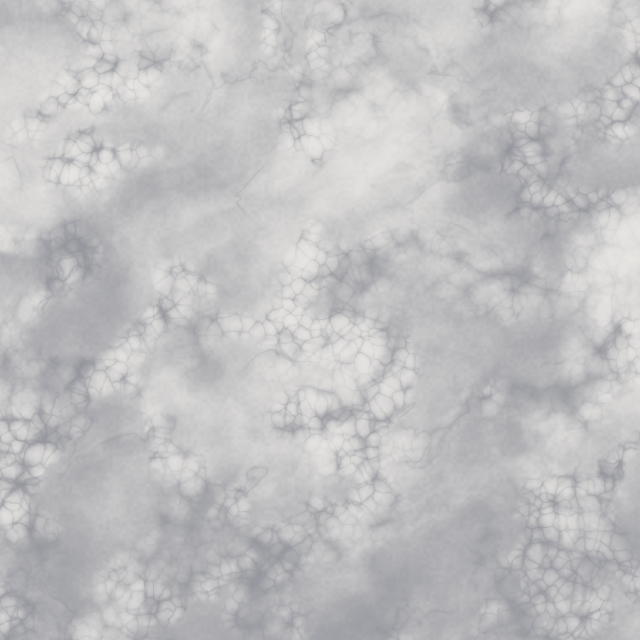
Write a WebGL 1 fragment shader that draws this texture.

```glsl
precision highp float;
uniform vec2 u_resolution;

vec2 hash2(vec2 p) {
  vec3 q = fract(vec3(p.xyx) * vec3(0.1031, 0.1030, 0.0973));
  q += dot(q, q.yzx + 33.33);
  return fract((q.xx + q.yz) * q.zy);
}

float noise(vec2 p) {
  vec2 i = floor(p), f = fract(p);
  f = f * f * f * (f * (f * 6.0 - 15.0) + 10.0);
  float low = mix(hash2(i).x, hash2(i + vec2(1, 0)).x, f.x);
  float high = mix(hash2(i + vec2(0, 1)).x, hash2(i + vec2(1, 1)).x, f.x);
  return mix(low, high, f.y);
}

float fbm(vec2 p) {
  float sum = 0.0, amp = 0.5;
  for (int i = 0; i < 5; i++) {
    sum += amp * noise(p);
    p = mat2(1.6, 1.2, -1.2, 1.6) * p + 17.3;
    amp *= 0.5;
  }
  return sum / 0.97;
}

vec2 warp(vec2 p) {
  return vec2(fbm(p), fbm(p + 41.7)) - 0.5;
}

// Rounded cells of uneven size: x is the dome height, y the dark seam
vec2 puffs(vec2 p) {
  p += 1.1 * warp(p * 0.6);
  vec2 cell = floor(p), f = fract(p);
  float nearest = 4.0, second = 4.0;
  for (int y = -1; y <= 1; y++) {
    for (int x = -1; x <= 1; x++) {
      vec2 offset = vec2(x, y);
      vec2 h = hash2(cell + offset + 90.0);
      float size = 0.3 * hash2(cell + offset + 190.0).x;
      float d = length(offset + h - f) + 0.15 - size;
      second = min(second, max(nearest, d));
      nearest = min(nearest, d);
    }
  }
  float seam = 1.0 - smoothstep(0.0, 0.2, second - nearest);
  return vec2(0.3 - nearest * abs(nearest), seam);
}

void main() {
  vec2 p = gl_FragCoord.xy / min(u_resolution.x, u_resolution.y);

  // Swirled banks running up to the right
  vec2 q = vec2(dot(p, vec2(0.77, 0.64)), 1.5 * dot(p, vec2(-0.64, 0.77))) + 5.0;
  q += 0.28 * warp(p * 4.0 + 3.0);
  float bank = fbm(q * 3.6);
  float swell = abs(2.0 * noise(q * 7.0 + 20.0) - 1.0);

  // Small puffs gather in bands between the smooth banks
  float band = 1.0 - smoothstep(0.02, 0.15, abs(fbm(q * 4.2 + 60.0) - 0.48));
  float patchy = smoothstep(0.36, 0.62, fbm(p * 7.0 + 30.0));
  float cluster = band * (0.3 + 0.7 * patchy);
  vec2 large = puffs(p * 9.0);
  vec2 medium = puffs(p * 21.0 + 11.0);
  vec2 small = puffs(p * 46.0 + 23.0);

  float tone = 0.755 + 0.44 * (bank - 0.5) + 0.06 * (swell - 0.42);
  tone += 0.05 * (p.y - p.x);
  tone += 0.13 * large.x * (0.4 + 0.6 * band);
  tone += 0.20 * medium.x * band;
  tone += 0.20 * small.x * cluster;
  tone -= 0.035 * large.y * band * patchy;
  tone -= 0.055 * medium.y * band * patchy;
  tone -= 0.05 * small.y * cluster;

  // Thin winding creases and fine haze
  float crease = exp(-70.0 * abs(fbm(q * 5.0 + 80.0) - 0.47));
  tone -= 0.07 * crease * smoothstep(0.4, 0.65, fbm(p * 9.0 + 70.0));
  tone += 0.06 * (fbm(p * 34.0) - 0.5) + 0.03 * (noise(p * 190.0) - 0.5);

  // Soft shoulder keeps the crests from burning out
  tone = 0.755 + 0.15 * (tone - 0.755) / sqrt(0.0225 + 0.6 * pow(tone - 0.755, 2.0));
  vec3 shade = vec3(0.60, 0.605, 0.63), crest = vec3(0.875, 0.868, 0.86);
  gl_FragColor = vec4(mix(shade, crest, (tone - 0.605) / 0.265), 1.0);
}
```
